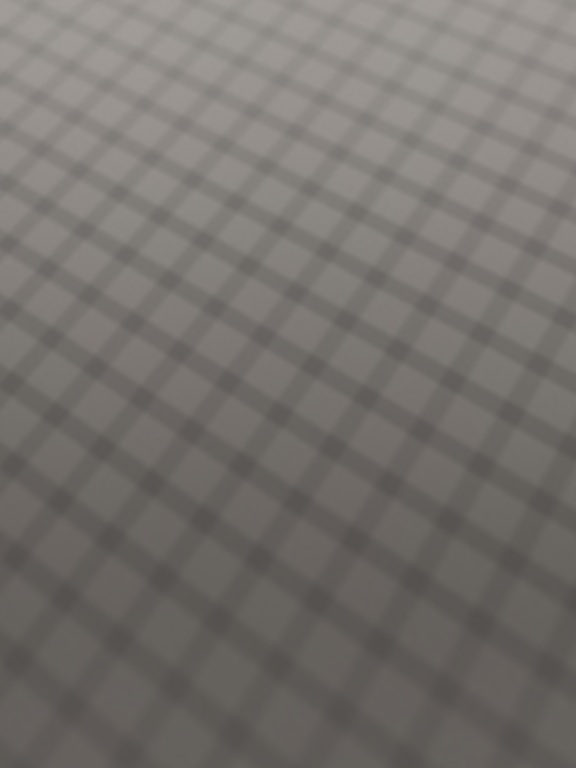
Give the GLSL for this pattern, as a Shadertoy shader.

```glsl
// Soft grey woven check receding in perspective, lighter toward the far edge.

vec2 hashGradient(vec2 cell) {
    float angle = 6.2832 * fract(sin(dot(cell, vec2(127.1, 311.7))) * 43758.5);
    return vec2(cos(angle), sin(angle));
}

float gradientNoise(vec2 p) {
    vec2 cell = floor(p), f = fract(p);
    vec2 s = f * f * f * (f * (f * 6.0 - 15.0) + 10.0);
    float a = dot(hashGradient(cell), f);
    float b = dot(hashGradient(cell + vec2(1, 0)), f - vec2(1, 0));
    float c = dot(hashGradient(cell + vec2(0, 1)), f - vec2(0, 1));
    float d = dot(hashGradient(cell + vec2(1, 1)), f - vec2(1, 1));
    return mix(mix(a, b, s.x), mix(c, d, s.x), s.y);
}

// Canvas to cloth plane: solves p * (1 + dot(tilt, uv)) = axes * uv.
vec2 clothCoords(vec2 p) {
    mat2 axes = mat2(0.0718, -0.0451, 0.0450, 0.0678);
    vec2 tilt = vec2(-0.0268, 0.0310);
    return inverse(axes - outerProduct(p, tilt)) * p;
}

void mainImage(out vec4 fragColor, in vec2 fragCoord) {
    vec2 p = fragCoord / iResolution.y;
    vec2 uv = clothCoords(p - vec2(0.4336, 0.4167));

    // Two crossing sets of blurred bands, softest away from the focus
    vec2 dist = abs(fract(uv + 0.5) - 0.5);
    vec2 blur = 0.06 + 0.09 * abs(p.y - 0.5) + 0.5 * fwidth(uv);
    vec2 band = 1.0 - smoothstep(0.165 - blur, 0.165 + blur, dist);

    // Light falls off toward the viewer
    float light = smoothstep(0.12, 1.15, p.y);
    float shade = 0.395 + 0.25 * light;
    vec3 color = shade * mix(vec3(1.0, 0.957, 0.920), vec3(1.0, 0.970, 0.945), light);

    // Bands darken where they cross, fading in the distance and up close
    float fade = 1.0 - 0.5 * smoothstep(0.65, 1.05, p.y) - 0.25 * smoothstep(0.4, 0.0, p.y);
    vec2 depth = vec2(0.085, 0.110) * fade;
    color *= (1.0 - depth.x * band.x) * (1.0 - depth.y * band.y);

    // Uneven light, faint tint drift and fine weave
    color *= 1.0 + 0.025 * gradientNoise(p * 3.5 + 4.0);
    color += vec3(-0.006, 0.002, 0.0) * gradientNoise(p * 5.0 + 17.0);
    color *= 1.0 + 0.012 * gradientNoise(uv * 9.0);

    fragColor = vec4(color, 1.0);
}
```
